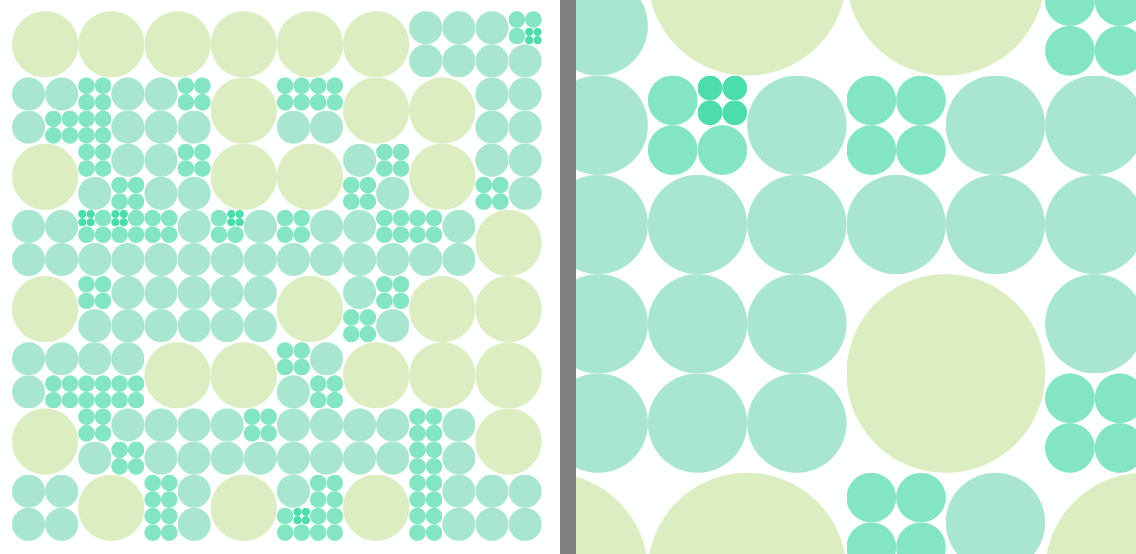
Left, the full canvas; right, a detail of the centre.
Write a Shadertoy shader that draws this pattern.

```glsl
// Grid of touching pastel discs, randomly subdivided into quarter-size groups.

const float GRID_CELLS = 8.0;
const float CELL_SIZE = 0.1195;              // in canvas heights
const vec2 GRID_ORIGIN = vec2(0.0217, 0.0237);
const int MAX_LEVEL = 3;
const vec3 SPLIT_SHARE = vec3(0.5625, 0.27, 0.052); // share of cells split per level
const uint SEED = 23u;
const uint MIXER = 40503u;                   // must be odd

const vec3 PAPER = vec3(0.995, 1.0, 1.0);
const vec3 DISC_COLORS[4] = vec3[4](
    vec3(0.863, 0.929, 0.757),
    vec3(0.659, 0.902, 0.812),
    vec3(0.514, 0.898, 0.757),
    vec3(0.300, 0.865, 0.670));

// Shuffles all cells of one level, giving each a unique rank in 0..1,
// so that a threshold selects an exact share of them.
float cellRank(uvec2 cell, uint level) {
    uint halfBits = 3u + level;
    uint mask = (1u << (2u * halfBits)) - 1u;
    uint n = cell.x | (cell.y << halfBits);
    for (uint i = 0u; i < 5u; i++) {
        n = (n * MIXER + SEED + i * 17u + level * 5u) & mask;
        n ^= n >> halfBits;
    }
    return float(n) / float(mask + 1u);
}

void mainImage(out vec4 fragColor, in vec2 fragCoord) {
    float pixel = 1.0 / iResolution.y;
    vec2 grid = (fragCoord * pixel - GRID_ORIGIN) / CELL_SIZE;
    vec2 inside = step(vec2(0.0), grid) * step(grid, vec2(GRID_CELLS));
    vec2 gridPos = clamp(grid, 0.0, GRID_CELLS - 0.0001);

    // Descend the quadtree until a cell stays whole
    int level = 0;
    float scale = 1.0;
    for (int i = 0; i < MAX_LEVEL; i++) {
        if (cellRank(uvec2(gridPos * scale), uint(i)) >= SPLIT_SHARE[i]) break;
        level++;
        scale *= 2.0;
    }

    // Disc filling the cell, with a one-pixel soft edge
    float discSize = CELL_SIZE / scale;
    float dist = (length(fract(gridPos * scale) - 0.5) - 0.5) * discSize;
    float coverage = 1.0 - smoothstep(-0.75 * pixel, 0.75 * pixel, dist);
    coverage *= inside.x * inside.y;

    fragColor = vec4(mix(PAPER, DISC_COLORS[level], coverage), 1.0);
}
```
